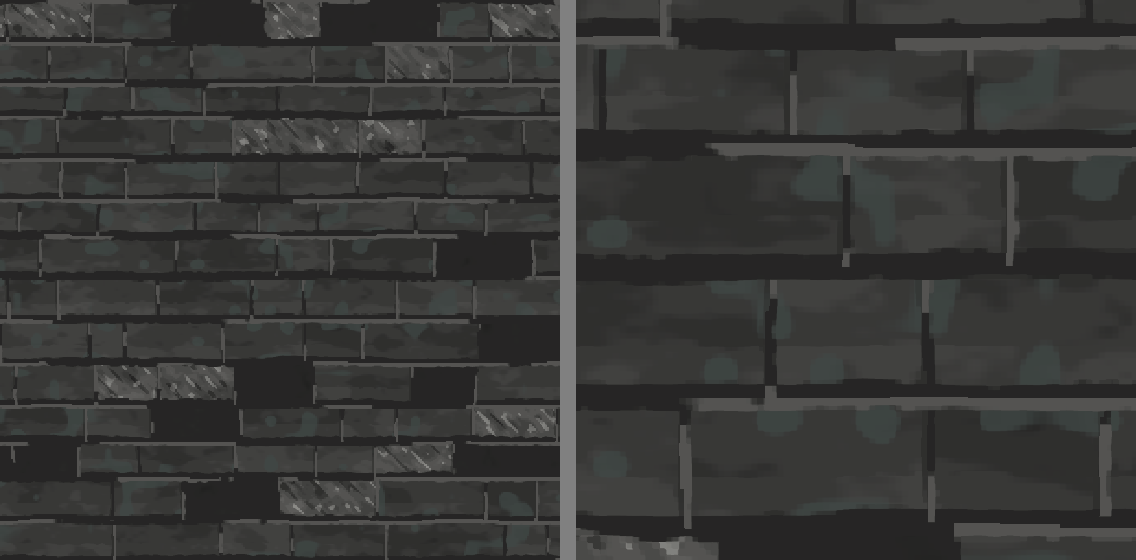
Left, the full canvas; right, a detail of the centre.
A WebGL 1 fragment shader for this texture:

```glsl
precision highp float;
// Dark slate brick wall: fourteen uneven courses, broken grey joints, some pale worn bricks.
uniform vec2 u_resolution;

const float ROWS = 14.0;
const float TEXELS = 256.0;
const float SHADOW_TONE = 0.146;
const float JOINT_TONE = 0.318;
const vec3 STONE_TINT = vec3(1.0, 0.995, 0.97);
const vec3 LICHEN = vec3(0.25, 0.285, 0.275);

float hash(vec2 p) {
  vec3 q = fract(p.xyx * 0.1031);
  q += dot(q, q.yzx + 33.33);
  return fract((q.x + q.y) * q.z);
}

float noise(vec2 p) {
  vec2 i = floor(p), f = fract(p);
  f = f * f * (3.0 - 2.0 * f);
  return mix(mix(hash(i), hash(i + vec2(1.0, 0.0)), f.x),
             mix(hash(i + vec2(0.0, 1.0)), hash(i + 1.0), f.x), f.y);
}

float fbm(vec2 p) {
  float sum = 0.0, gain = 0.55;
  for (int i = 0; i < 3; i++) {
    sum += gain * noise(p);
    p = p * 2.1 + 17.3;
    gain *= 0.5;
  }
  return sum;
}

// Staircase with a smooth riser between flat treads
float softStep(float x, float riser) {
  return floor(x) + smoothstep(0.5 - riser, 0.5 + riser, fract(x));
}

float band(float dist, float width) {
  return 1.0 - smoothstep(width - 0.001, width + 0.001, dist);
}

// Jittered division line; the first line stays fixed
float edgeAt(float i, float count, float seed, float jitter) {
  float k = mod(i, count);
  return i + jitter * step(0.5, k) * (hash(vec2(k + 5.0, seed)) - 0.5);
}

// Uneven cell containing x: index, lower edge, upper edge
vec3 cellAt(float x, float count, float seed, float jitter) {
  float i = floor(x);
  i += step(edgeAt(i + 1.0, count, seed, jitter), x);
  i -= 1.0 - step(edgeAt(i, count, seed, jitter), x);
  return vec3(i, edgeAt(i, count, seed, jitter), edgeAt(i + 1.0, count, seed, jitter));
}

// Plain brick face with soft mottling
float plainTone(vec2 p, float variation) {
  return 0.215 + 0.045 * (variation - 0.5) + 0.10 * (fbm(p * vec2(20.0, 34.0)) - 0.48);
}

// Worn face: slanted scratches, chips and bright flecks
float wornTone(vec2 p) {
  vec2 slant = vec2(p.x + p.y, p.x - p.y);
  float blotch = fbm(p * vec2(30.0, 42.0) + 9.0);
  float scratch = noise(slant * vec2(95.0, 28.0));
  float fleck = smoothstep(0.80, 0.87, noise(slant * vec2(85.0, 42.0) + 31.0));
  float tone = 0.295 + 0.17 * (blotch - 0.48) + 0.08 * (scratch - 0.5);
  tone -= 0.09 * smoothstep(0.76, 0.84, noise(slant * vec2(80.0, 24.0) + 70.0));
  return tone + 0.17 * fleck;
}

void main() {
  // Coarse grain with softened texel borders
  vec2 grid = gl_FragCoord.xy / u_resolution * TEXELS - 0.5;
  vec2 p = vec2(softStep(grid.x, 0.25), softStep(grid.y, 0.25)) / TEXELS + 0.5 / TEXELS;

  // Courses, then bricks within a course
  float wobble = 0.005 * (noise(p * vec2(11.0, 16.0)) - 0.5);
  float y = (p.y + wobble) * ROWS;
  vec3 course = cellAt(y, ROWS, 3.0, 0.26);
  float row = mod(course.x, ROWS);
  float count = 6.0 + step(0.45, hash(vec2(row, 41.0)));
  float lean = 0.004 * (noise(vec2(p.x * 9.0, p.y * 30.0)) - 0.5);
  float x = (p.x + lean) * count + hash(vec2(row + 2.0, 12.0)) * count;
  vec3 brick = cellAt(x, count, row + 20.0, 0.62);
  vec2 id = vec2(mod(brick.x, count), row) + 7.0;

  // Brick kind: worn bricks gather in certain courses
  float kind = hash(id);
  float dark = step(kind, 0.10);
  float worn = step(0.97 - 0.32 * hash(vec2(row, 63.0)), kind);

  // Distances to the brick sides, in canvas units
  float rag = (noise(p * 115.0) - 0.5) * mix(0.003, 0.006, worn);
  float left = (x - brick.y) / count + rag;
  float right = (brick.z - x) / count + rag;
  float top = (course.z - y) / ROWS + rag;
  float bottom = (y - course.y) / ROWS + rag;

  // Face
  float tone = plainTone(p, hash(id + 30.0)) + 0.018 * band(bottom, 0.03);
  tone = mix(tone, 0.148 + 0.05 * (fbm(p * 24.0) - 0.48), dark);
  tone = mix(tone, wornTone(p), worn);
  float stain = smoothstep(0.74, 0.82, noise(p * vec2(31.0, 36.0) + 50.0));
  stain *= (1.0 - dark) * (1.0 - worn);

  // Shadow below the face, and a thin one beside it
  float shade = band(bottom, 0.0085 + 0.004 * (noise(p * vec2(24.0, 9.0)) - 0.5));
  shade = max(shade, 0.5 * band(right, 0.0025));
  tone = mix(tone, SHADOW_TONE, shade);

  // Joints: light mortar that breaks off into dark gaps
  float upright = noise(vec2(p.y * 38.0, id.x * 5.0 + row * 13.0));
  float level = noise(vec2(p.x * 6.5, row * 7.0 + 3.0)) + 0.12 * (noise(p * 70.0) - 0.5);
  float uprightLit = smoothstep(0.36, 0.40, upright - 0.2 * dark);
  float levelLit = smoothstep(0.38, 0.41, level - 0.2 * dark);
  float uprightBand = band(left, 0.0052);
  float levelBand = band(top, 0.0072);
  tone = mix(tone, mix(SHADOW_TONE, JOINT_TONE, uprightLit), uprightBand);
  tone = mix(tone, mix(SHADOW_TONE, JOINT_TONE, levelLit), levelBand);
  stain *= (1.0 - max(uprightBand, levelBand)) * (1.0 - shade);

  // Few flat tones, as in a limited palette
  tone = softStep(tone / 0.036 - 0.1, 0.2) * 0.036 + 0.0036;
  vec3 color = mix(tone * STONE_TINT, LICHEN, 0.7 * stain);
  gl_FragColor = vec4(color, 1.0);
}
```
